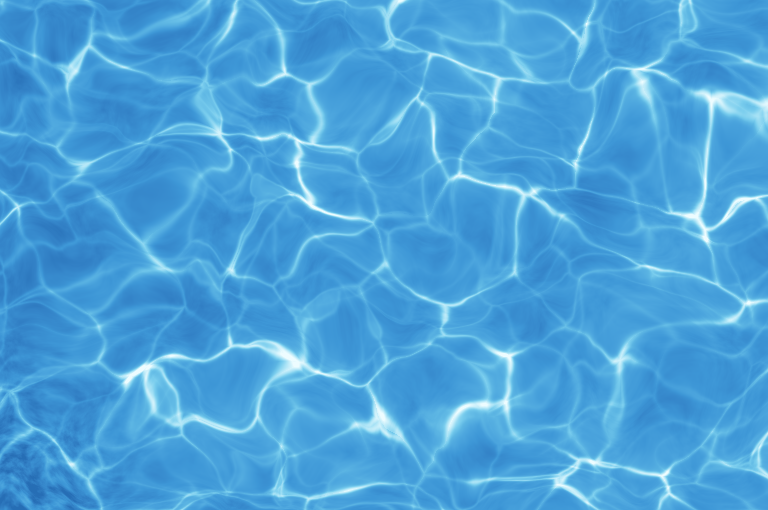
This texture is drawn by a Shadertoy shader. Its source:

```glsl
const vec3 ABYSS = vec3(0.15, 0.43, 0.71);
const vec3 DEEP  = vec3(0.20, 0.51, 0.78);
const vec3 BLUE  = vec3(0.24, 0.59, 0.84);
const vec3 AZURE = vec3(0.30, 0.65, 0.87);
const vec3 SKY   = vec3(0.36, 0.71, 0.89);
const vec3 PALE  = vec3(0.47, 0.80, 0.93);
const vec3 ICE   = vec3(0.64, 0.88, 0.96);
const vec3 GLINT = vec3(0.93, 0.99, 1.00);

vec2 hash2(vec2 p) {
    vec3 q = fract(vec3(p.xyx) * vec3(0.1031, 0.1030, 0.0973));
    q += dot(q, q.yzx + 33.33);
    return fract((q.xx + q.yz) * q.zy);
}

float corner(vec2 cell, vec2 offset) {
    return dot(hash2(cell) * 2.0 - 1.0, offset);
}

float gradientNoise(vec2 p) {
    vec2 i = floor(p), f = p - i;
    vec2 u = f * f * f * (f * (f * 6.0 - 15.0) + 10.0);
    vec2 e = vec2(1.0, 0.0);
    float low  = mix(corner(i, f), corner(i + e, f - e), u.x);
    float high = mix(corner(i + e.yx, f - e.yx), corner(i + 1.0, f - 1.0), u.x);
    return 1.4 * mix(low, high, u.y);
}

float fbm(vec2 p) {
    float sum = 0.0, amp = 0.6;
    for (int i = 0; i < 4; i++) {
        sum += amp * gradientNoise(p);
        p = mat2(1.6, 1.2, -1.2, 1.6) * p + 7.3;
        amp *= 0.5;
    }
    return sum;
}

vec2 warp(vec2 p, float freq, float amount) {
    return p + amount * vec2(gradientNoise(p * freq + 31.0),
                             gradientNoise(p * freq + 83.0));
}

// Distances to the nearest and second nearest cell borders
vec2 cellBorders(vec2 p) {
    vec2 home = floor(p), f = p - home, nearest = vec2(0.0);
    float best = 9.0;
    for (int y = -1; y <= 1; y++)
    for (int x = -1; x <= 1; x++) {
        vec2 g = vec2(x, y);
        vec2 r = g + hash2(home + g + 50.0) - f;
        if (dot(r, r) < best) { best = dot(r, r); nearest = r; }
    }
    vec2 d = vec2(9.0);
    for (int y = -2; y <= 2; y++)
    for (int x = -2; x <= 2; x++) {
        vec2 g = vec2(x, y);
        vec2 r = g + hash2(home + g + 50.0) - f, across = r - nearest;
        if (dot(across, across) < 1e-4) continue;
        float b = dot(0.5 * (r + nearest), normalize(across));
        d = b < d.x ? vec2(b, d.x) : vec2(d.x, min(d.y, b));
    }
    return d;
}

// Bright web: strands fade in and out, some open into pale pouches
float caustics(vec2 p, vec2 scale, float thickness, float seed) {
    vec2 d = cellBorders(p * scale + seed);
    float open = 0.3 * max(0.0, gradientNoise(p * 7.0 + seed + 9.0) - 0.15);
    float power = smoothstep(-0.45, 0.55, gradientNoise(p * 6.0 + seed));
    float knot = exp(-(d.x + d.y) / 0.12);
    float width = thickness * (0.7 + 0.5 * power + 0.7 * knot);
    float rim = (d.x - open) / width;
    float core = exp(-rim * rim) * (0.5 + 1.9 * power + 1.5 * knot);
    float smear = 1.0 + 1.1 * gradientNoise(p * vec2(19.0, 25.0) + seed);
    float halo = exp(-d.x / 0.12) * (0.5 + 1.5 * power) * smear;
    float pouch = 0.9 * smoothstep(open + 0.02, open - 0.02, d.x) * smoothstep(0.0, 0.04, open);
    return core + halo + pouch;
}

vec3 waterColor(float tone) {
    vec3 c = mix(ABYSS, DEEP, clamp(tone + 1.0, 0.0, 1.0));
    c = mix(c, BLUE,  clamp(tone, 0.0, 1.0));
    c = mix(c, AZURE, clamp(tone - 1.0, 0.0, 1.0));
    c = mix(c, SKY,   clamp(tone - 2.0, 0.0, 1.0));
    c = mix(c, PALE,  clamp(tone - 3.0, 0.0, 1.0));
    c = mix(c, ICE,   clamp(tone - 4.0, 0.0, 1.0));
    return mix(c, GLINT, clamp((tone - 5.0) / 1.8, 0.0, 1.0));
}

void mainImage(out vec4 fragColor, in vec2 fragCoord) {
    vec2 p = fragCoord / iResolution.y;
    vec2 q = warp(warp(p, 4.0, 0.07), 11.0, 0.028);
    vec2 crinkled = warp(q, 27.0, 0.006);

    // Depth: darker towards the left, with patches, streaks and silky folds
    float tone = 0.1 + 0.75 * smoothstep(0.0, 0.85, p.x);
    tone += 1.4 * fbm(p * 3.0 + 4.0);
    tone += 0.9 * fbm(warp(q, 6.0, 0.06) * vec2(9.0, 15.0));
    tone += 0.75 * fbm(warp(q, 8.0, 0.08) * vec2(24.0, 38.0));
    float fold = abs(gradientNoise(q * vec2(6.0, 10.0) + 17.0));
    tone += 0.9 * exp(-fold / 0.07) * smoothstep(-0.2, 0.4, gradientNoise(p * 5.0));

    // Strong web over a finer, fainter one
    tone += caustics(crinkled, vec2(5.2, 6.9), 0.030, 3.0);
    tone += 0.4 * caustics(warp(crinkled, 6.0, 0.06), vec2(7.0, 10.5), 0.045, 21.0);

    // Broken ripples in the lower left corner
    float ripples = smoothstep(0.36, 0.0, length(p * vec2(1.0, 0.8)));
    tone += ripples * (4.0 * fbm(q * vec2(32.0, 45.0)) - 0.2);

    fragColor = vec4(waterColor(tone), 1.0);
}
```
